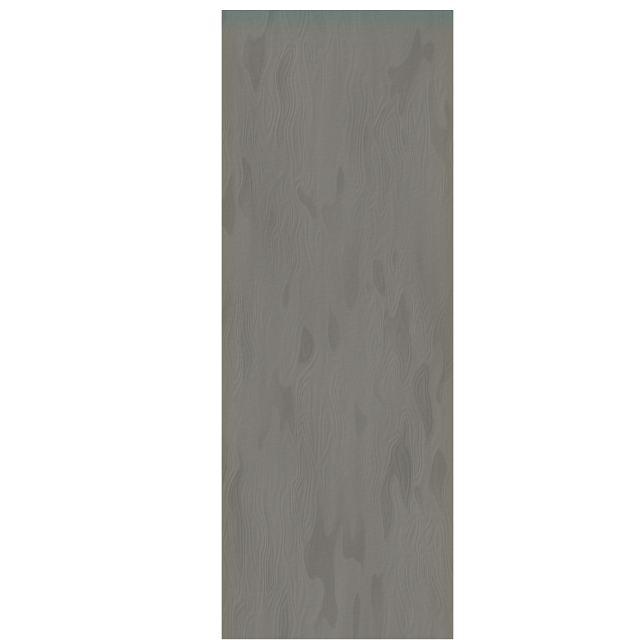
This texture is drawn by a WebGL 2 fragment shader. Its source:

```glsl
#version 300 es
precision highp float;

uniform vec2 u_resolution;
out vec4 fragColor;

// Panel extents in canvas units
const vec2 PANEL_MIN = vec2(0.3464, 0.0013);
const vec2 PANEL_MAX = vec2(0.7083, 0.9844);

// Colours
const vec3 BACKGROUND = vec3(1.0);
const vec3 WOOD = vec3(0.489, 0.482, 0.456);
const vec3 TOP_TINT = vec3(0.43, 0.485, 0.465);
const vec3 EDGE_TINT = vec3(0.485, 0.478, 0.425);

// Figure of the grain
const vec2 FIGURE_SCALE = vec2(44.0, 9.5);
const float RING_COUNT = 5.5;
const float RING_STRENGTH = 0.016;
const float PATCH_STRENGTH = 0.034;
const float MOTTLE_STRENGTH = 0.03;

// Fine embossed surface
const vec2 PORE_SCALE = vec2(130.0, 230.0);
const float PORE_STRENGTH = 0.022;
const vec2 LIGHT_OFFSET = vec2(0.0011, -0.0009);

const float TAU = 6.2831853;

uint mixBits(uint n) {
    n = (n ^ (n >> 16)) * 0x7feb352du;
    n = (n ^ (n >> 15)) * 0x846ca68bu;
    return n ^ (n >> 16);
}

vec2 hash2(vec2 cell) {
    uvec2 c = uvec2(ivec2(cell) + 4096);
    uint h = mixBits(c.x + mixBits(c.y));
    return vec2(h & 0xffffu, h >> 16) / 65535.0 * 2.0 - 1.0;
}

float corner(vec2 cell, vec2 f, vec2 o) {
    return dot(hash2(cell + o), f - o);
}

// Gradient noise, roughly -0.6 to 0.6
float noise(vec2 p) {
    vec2 cell = floor(p);
    vec2 f = p - cell;
    vec2 u = f * f * f * (f * (f * 6.0 - 15.0) + 10.0);
    vec2 e = vec2(0.0, 1.0);
    return mix(mix(corner(cell, f, e.xx), corner(cell, f, e.yx), u.x),
               mix(corner(cell, f, e.xy), corner(cell, f, e.yy), u.x), u.y);
}

// Stretched height field whose contours form the rings
float figure(vec2 p) {
    vec2 q = p * FIGURE_SCALE;
    q.x += 0.9 * noise(p * vec2(9.0, 14.0) + 31.0);
    q.y += 0.8 * noise(p * vec2(38.0, 6.0) + 57.0);
    return noise(q) + 0.45 * noise(q * vec2(0.53, 0.41) + 17.0)
         + 0.18 * noise(q * vec2(1.7, 2.6) + 83.0);
}

float pores(vec2 p) {
    p.y += 0.12 * p.x;
    return noise(p * PORE_SCALE) + 0.6 * noise(p * PORE_SCALE * 0.47 + 9.0);
}

// Embossed contour lines, faded where they become too fine
float rings(float here, float lit) {
    float level = here * RING_COUNT;
    float relief = sin(TAU * level) - sin(TAU * lit * RING_COUNT);
    return relief * (1.0 - smoothstep(0.35, 0.8, fwidth(level)));
}

void main() {
    vec2 p = gl_FragCoord.xy / u_resolution;
    float pixel = 1.0 / min(u_resolution.x, u_resolution.y);

    // Panel mask and distance to its sides
    vec2 inset = min(p - PANEL_MIN, PANEL_MAX - p);
    vec2 cover = clamp(inset / pixel + 0.5, 0.0, 1.0);
    float side = max(inset.x, 0.0);

    // Rings and dark, flat-topped patches
    float height = figure(p);
    float relief = rings(height, figure(p + LIGHT_OFFSET));
    float regions = noise(p * vec2(10.0, 4.5) + 41.0);
    float ringMask = mix(0.3, 1.0, smoothstep(-0.2, 0.15, regions));
    float patchMask = smoothstep(-0.15, 0.25, noise(p * vec2(14.0, 5.0) + 73.0));
    float patches = smoothstep(0.14, 0.19, height) * mix(0.2, 1.0, patchMask);

    // Broad mottling and fine relief
    float mottle = noise(p * vec2(11.0, 4.0) + 5.0) + 0.6 * noise(p * vec2(60.0, 7.0) + 23.0);
    float grain = pores(p) - pores(p + LIGHT_OFFSET);

    float tone = RING_STRENGTH * relief * ringMask
               - PATCH_STRENGTH * patches
               + MOTTLE_STRENGTH * mottle
               + PORE_STRENGTH * grain;

    // Tinted top and sides, thin dark outline
    float topTint = 1.0 - smoothstep(0.008, 0.045, PANEL_MAX.y - p.y);
    float sideTint = 1.0 - smoothstep(0.003, 0.022, side);
    vec3 colour = mix(WOOD, EDGE_TINT, 0.6 * sideTint);
    colour = mix(colour, TOP_TINT, 0.8 * topTint) + tone;
    colour *= 1.0 - 0.12 * (1.0 - smoothstep(0.0, 0.003, min(side, inset.y)));

    fragColor = vec4(mix(BACKGROUND, colour, cover.x * cover.y), 1.0);
}
```
